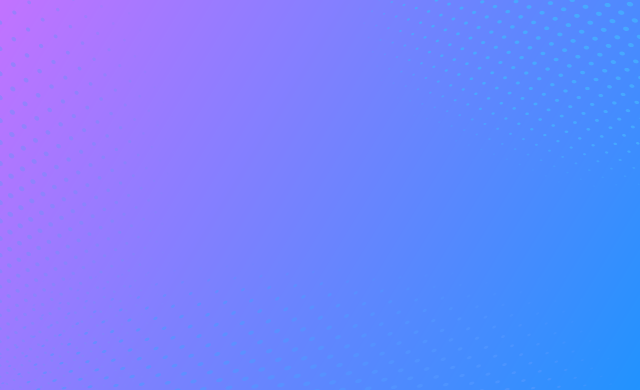
This background is drawn by a Shadertoy shader. Its source:

```glsl
// A diagonal violet-to-blue gradient with three fading halftone patches:
// cyan dots at the top right, muted blue dots down the left side and faint
// dots along the bottom. Each patch is a staggered grid in warped space.

// Coverage of elliptical dots; strength (0..1) drives both size and opacity.
float halftone(vec2 grid, float strength) {
    vec2 stretch = vec2(1.0, 0.5);
    float soft = 0.6 * length(fwidth(grid) * stretch);
    grid.x += 0.5 * mod(floor(grid.y), 2.0);
    float dist = length((fract(grid) - 0.5) * stretch);
    float radius = 0.14 * sqrt(max(strength, 0.0));
    float dot_ = clamp((radius - dist) / soft + 0.5, 0.0, 1.0);
    return dot_ * smoothstep(0.0, 0.3, strength);
}

void mainImage(out vec4 fragColor, in vec2 fragCoord) {
    vec2 uv = fragCoord / iResolution.xy;
    vec2 p = fragCoord / iResolution.y;
    float aspect = iResolution.x / iResolution.y;

    // Background gradient from the top left to the bottom right corner
    vec2 axis = vec2(aspect, 1.0);
    float t = dot(vec2(uv.x, 1.0 - uv.y), axis * axis) / dot(axis, axis);
    vec3 color = mix(vec3(0.76, 0.45, 1.0), vec3(0.13, 0.575, 0.995), t);

    // Top right patch: arched rows shrinking away from the corner
    vec2 corner = vec2(aspect - p.x, 1.0 - p.y);
    vec2 cornerGrid = vec2((corner.x + 0.3 * corner.y) / 0.058,
                           (corner.y - 0.35 * corner.x * corner.x) / 0.021);
    float cornerFade = 1.0 - length(corner / vec2(0.78, 0.52));
    color = mix(color, vec3(0.27, 0.68, 1.0),
                0.85 * halftone(cornerGrid, cornerFade));

    // Left patch: columns fan upward, rows crowd together at the bottom
    vec2 sideGrid = vec2(p.x / (0.035 + 0.04 * p.y),
                         45.0 * log(p.y + 0.6 + 0.25 * p.x));
    float sideFade = (1.0 - p.x / 0.48) * (1.0 - 1.3 * abs(p.y - 0.42));
    color = mix(color, vec3(0.49, 0.54, 0.98),
                0.6 * halftone(sideGrid, sideFade));

    // Bottom patch: wide flat rows that thin out upward
    vec2 floorGrid = vec2((p.x - 0.4 * p.y) / 0.065,
                          25.0 * log(p.y + 0.5) - 2.5 * p.x);
    float floorFade = (1.0 - p.y / 0.35) * (1.0 - abs(p.x - 0.75) / 0.9);
    color = mix(color, vec3(0.32, 0.59, 1.0),
                0.65 * halftone(floorGrid, floorFade));

    fragColor = vec4(color, 1.0);
}
```
